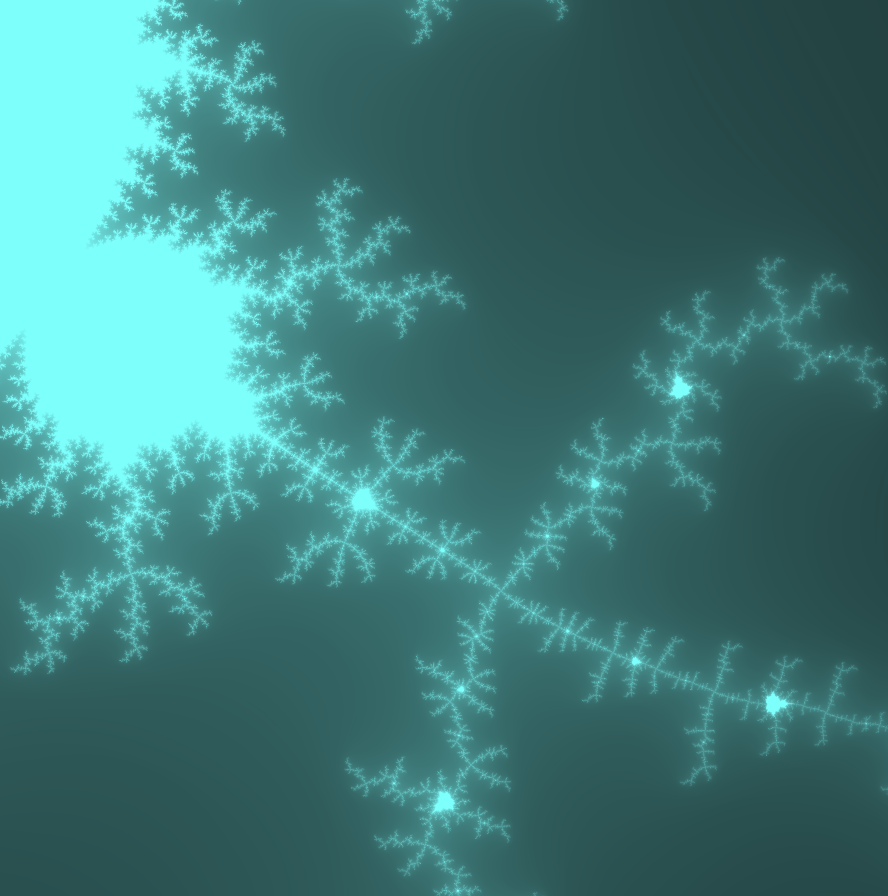
A WebGL 2 fragment shader for this background:

```glsl
#version 300 es
precision highp float;
// Glowing cyan Mandelbrot filaments around a four-armed hub on dark teal.

uniform vec2 u_resolution;
out vec4 fragColor;

const vec2 VIEW_CENTER = vec2(0.36, -0.5756);
const float VIEW_HEIGHT = 0.1;
const int MAX_STEPS = 96;
const int GRID = 2; // samples per pixel side

const vec3 SHADOW = vec3(0.012, 0.0, 0.0);
const vec3 CYAN = vec3(0.49, 1.0, 0.99);

vec2 complexSquare(vec2 z) {
    return vec2(z.x * z.x - z.y * z.y, 2.0 * z.x * z.y);
}

// Fractional escape time; the small bailout leaves faint scallops.
float escapeTime(vec2 c, int maxSteps) {
    vec2 z = vec2(0.0);
    for (int i = 0; i < maxSteps; i++) {
        z = complexSquare(z) + c;
        float r2 = dot(z, z);
        if (r2 > 4.0) {
            return float(i) + 1.0 - log2(0.5 * log2(r2));
        }
    }
    return float(maxSteps);
}

// The square root lifts the low counts into a broad halo.
vec3 glowColor(float steps, float maxSteps) {
    float glow = sqrt(clamp(steps / maxSteps, 0.0, 1.0));
    return mix(SHADOW, CYAN, glow);
}

vec2 toPlane(vec2 fragment, vec2 resolution) {
    vec2 uv = (fragment - 0.5 * resolution) / resolution.y;
    return VIEW_CENTER + VIEW_HEIGHT * uv;
}

void main() {
    // Average a small grid of samples to smooth the edges.
    vec3 color = vec3(0.0);
    for (int y = 0; y < GRID; y++) {
        for (int x = 0; x < GRID; x++) {
            vec2 offset = (vec2(x, y) + 0.5) / float(GRID) - 0.5;
            vec2 c = toPlane(gl_FragCoord.xy + offset, u_resolution);
            color += glowColor(escapeTime(c, MAX_STEPS), float(MAX_STEPS));
        }
    }
    fragColor = vec4(color / float(GRID * GRID), 1.0);
}
```
